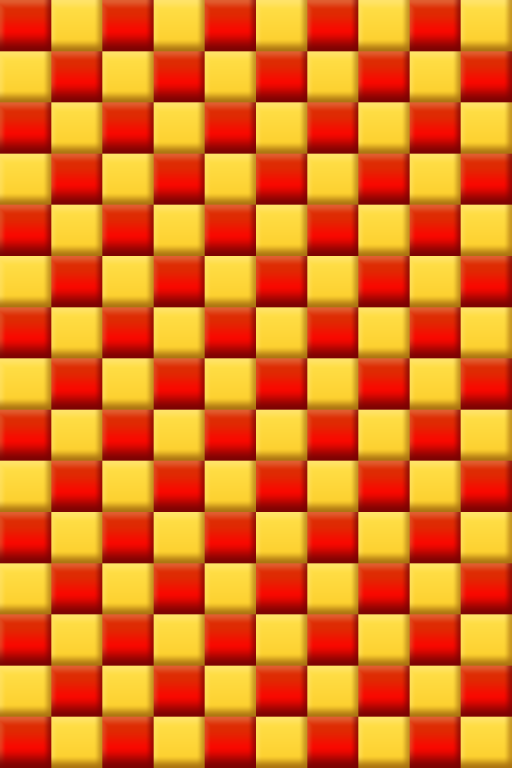
A WebGL 2 fragment shader for this pattern:

```glsl
#version 300 es
precision highp float;
// Checkerboard of glossy red and yellow bevelled tiles.

uniform vec2 u_resolution;
out vec4 fragColor;

const vec2 TILES = vec2(10.0, 15.0);   // tiles across and down
const int SAMPLES = 3;                 // antialiasing grid per axis

const vec3 RED_TOP = vec3(0.87, 0.17, 0.01);
const vec3 RED_CORE = vec3(0.98, 0.03, 0.0);
const vec3 RED_SHADE = vec3(0.46, 0.01, 0.01);
const vec3 RED_GLOSS = vec3(0.88, 0.38, 0.20);

const vec3 YELLOW_TOP = vec3(1.0, 0.88, 0.29);
const vec3 YELLOW_CORE = vec3(0.99, 0.80, 0.16);
const vec3 YELLOW_SHADE = vec3(0.66, 0.44, 0.06);
const vec3 YELLOW_GLOSS = vec3(1.0, 0.89, 0.42);

// Bevel widths as fractions of a tile
const float GLOSS_TOP = 0.20;
const float GLOSS_LEFT = 0.13;
const float RED_SHADE_BOTTOM = 0.42;
const float YELLOW_SHADE_BOTTOM = 0.25;
const float SHADE_RIGHT = 0.17;

// Strength 1 at an edge, easing to 0 at the given width
float bevel(float edgeDistance, float width) {
    float t = clamp(1.0 - edgeDistance / width, 0.0, 1.0);
    return t * t * (3.0 - 2.0 * t);
}

vec3 tileColor(vec2 p) {
    vec2 cell = floor(p);
    vec2 q = fract(p);
    bool isRed = mod(cell.x + cell.y, 2.0) < 0.5;

    // Vertical face gradient
    float toTop = smoothstep(0.35, 0.80, q.y);
    vec3 face = isRed ? mix(RED_CORE, RED_TOP, toTop)
                      : mix(YELLOW_CORE, YELLOW_TOP, q.y);

    // Light along the top and left edges
    float gloss = max(0.95 * bevel(1.0 - q.y, GLOSS_TOP),
                      0.55 * bevel(q.x, GLOSS_LEFT));
    face = mix(face, isRed ? RED_GLOSS : YELLOW_GLOSS, gloss);

    // Shade along the bottom and right edges
    float bottomWidth = isRed ? RED_SHADE_BOTTOM : YELLOW_SHADE_BOTTOM;
    float bottom = 0.95 * bevel(q.y, bottomWidth);
    float right = 0.65 * bevel(1.0 - q.x, SHADE_RIGHT);
    float shade = 1.0 - (1.0 - bottom) * (1.0 - right);
    return mix(face, isRed ? RED_SHADE : YELLOW_SHADE, shade);
}

void main() {
    // Average a small grid of samples to smooth the tile borders
    vec3 sum = vec3(0.0);
    for (int j = 0; j < SAMPLES; j++) {
        for (int i = 0; i < SAMPLES; i++) {
            vec2 offset = (vec2(i, j) + 0.5) / float(SAMPLES) - 0.5;
            vec2 uv = (gl_FragCoord.xy + offset) / u_resolution;
            sum += tileColor(uv * TILES);
        }
    }
    fragColor = vec4(sum / float(SAMPLES * SAMPLES), 1.0);
}
```
